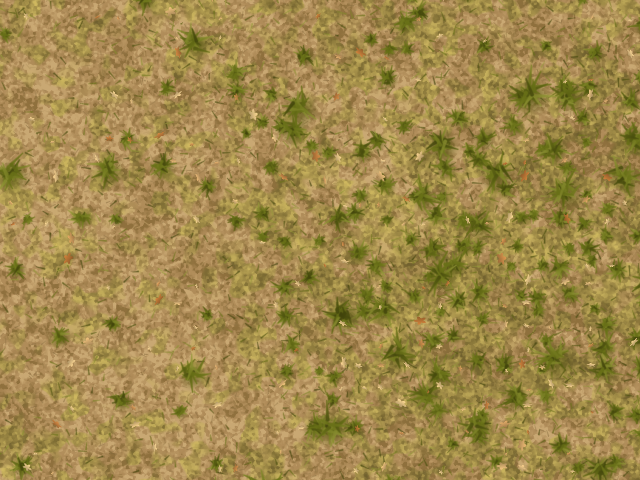
This texture is drawn by a WebGL 2 fragment shader. Its source:

```glsl
#version 300 es
precision highp float;
// Dry, sunlit ground with sparse green tufts and a scatter of fallen leaves.
// Cellular grain tints the soil; hashed cells place straw, grass blades,
// rosettes and leaves, while layered sines steer where plants grow.
uniform vec2 u_resolution;
out vec4 fragColor;

const vec3 SOIL_DARK = vec3(0.56, 0.44, 0.24);
const vec3 SOIL_MID = vec3(0.69, 0.55, 0.35);
const vec3 SOIL_LIGHT = vec3(0.79, 0.66, 0.45);
const vec3 OLIVE = vec3(0.60, 0.55, 0.24);
const vec3 GREEN_DARK = vec3(0.25, 0.26, 0.04);
const vec3 GREEN_MID = vec3(0.41, 0.44, 0.09);
const vec3 GREEN_LIGHT = vec3(0.59, 0.60, 0.23);

vec2 hash2(vec2 p) {
  vec3 q = fract(p.xyx * vec3(0.1031, 0.1030, 0.0973));
  q += dot(q, q.yzx + 33.33);
  return fract((q.xx + q.yz) * q.zy);
}

// Random cell values, blended by closeness to each cell's point.
float cellular(vec2 p, float seed) {
  vec2 base = floor(p);
  float sum = 0.0, total = 0.0;
  for (int k = 0; k < 9; k++) {
    vec2 id = base + vec2(k % 3, k / 3) - 1.0;
    vec2 d = id + hash2(id + seed) - p;
    float weight = exp(-7.0 * dot(d, d));
    sum += weight * hash2(id + seed + 57.0).x;
    total += weight;
  }
  return sum / total;
}

float layeredSines(vec2 p) {
  return (sin(p.x * 7.0 + 2.0 * sin(p.y * 5.0)) + sin(p.y * 11.0 - 3.0 * sin(p.x * 4.0 + 1.0))
    + sin(dot(p, vec2(17.0, 13.0)) + 2.0 * sin(p.y * 9.0))) / 3.0;
}

// Plant density: richest right of the middle, thin on the left.
float growth(vec2 p) {
  vec2 q = (p - vec2(0.93, 0.37)) / vec2(0.40, 0.36);
  float side = smoothstep(0.3, 1.1, p.x);
  return clamp(0.12 + 0.18 * side + 0.48 * exp(-dot(q, q)) + 0.16 * layeredSines(p), 0.03, 0.9);
}

// Coverage of a tapered stroke from a to b.
float blade(vec2 p, vec2 a, vec2 b, float width, float px) {
  vec2 ab = b - a;
  float t = clamp(dot(p - a, ab) / dot(ab, ab), 0.0, 1.0);
  return smoothstep(px, -px, length(p - a - ab * t) - width * (1.0 - 0.7 * t));
}

vec2 direction(float turn) {
  return vec2(cos(6.2832 * turn), sin(6.2832 * turn));
}

vec3 greenShade(float t) {
  return mix(mix(GREEN_DARK, GREEN_MID, smoothstep(0.0, 0.5, t)), GREEN_LIGHT, smoothstep(0.5, 1.0, t));
}

// One loose stroke per cell: x is coverage, y a random shade.
vec2 strokes(vec2 p, float cell, float width, float share, float seed, float px) {
  vec2 base = floor(p / cell), result = vec2(0.0);
  for (int k = 0; k < 9; k++) {
    vec2 id = base + vec2(k % 3, k / 3) - 1.0;
    vec2 r = hash2(id + seed), s = hash2(id + seed + 31.0);
    if (s.x > share) continue;
    vec2 a = (id + r) * cell;
    float cover = blade(p, a, a + direction(s.y) * cell * mix(0.5, 1.0, r.x), width, px);
    if (cover > result.x) result = vec2(cover, fract(r.y * 7.0));
  }
  return result;
}

// Rosettes of blades over a soft shadow.
vec3 addTufts(vec3 color, vec2 p, float cell, float share, float seed, float px) {
  vec2 base = floor(p / cell);
  for (int k = 0; k < 9; k++) {
    vec2 id = base + vec2(k % 3, k / 3) - 1.0;
    vec2 r = hash2(id + seed), s = hash2(id + seed + 71.0);
    vec2 center = (id + 0.1 + 0.8 * r) * cell, d = p - center;
    float radius = cell * mix(0.26, 0.58, s.y), away = length(d) / radius;
    if (away > 1.3 || s.x > share * growth(center)) continue;
    color = mix(color, GREEN_DARK * 1.25, 0.55 * smoothstep(0.9, 0.1, length(d + vec2(-0.1, 0.15) * radius) / radius));
    for (int i = 0; i < 20; i++) {
      vec2 u = hash2(id * 23.0 + float(i) + seed), v = hash2(id * 19.0 + float(i) + seed + 9.0);
      vec2 root = direction(v.x) * radius * 0.4 * u.y;
      vec2 tip = root + direction((float(i) * 7.0 + u.x) / 20.0) * radius * mix(0.35, 0.85, v.y);
      float cover = blade(d, root, tip, 0.0022 + 0.035 * radius, px);
      color = mix(color, greenShade(u.x * 0.7 + 0.3 * away), 0.88 * cover);
    }
  }
  return color;
}

// Curled leaf flakes, cream to rust.
vec3 addLeaves(vec3 color, vec2 p, float cell, float seed, float px) {
  vec2 id = floor(p / cell), r = hash2(id + seed), s = hash2(id + seed + 13.0);
  vec2 center = (id + 0.25 + 0.5 * r) * cell, axis = direction(s.y);
  vec2 d = p - center, q = vec2(dot(d, axis), dot(d, vec2(-axis.y, axis.x)) * mix(1.3, 2.4, r.x));
  float size = mix(0.004, 0.011, r.y * r.y);
  float edge = length(q) - size * (1.0 + 0.3 * sin(atan(q.y, q.x) * 5.0 + 6.0 * r.x));
  float present = step(s.x, 0.08 + 0.5 * growth(center));
  vec3 leaf = mix(vec3(0.91, 0.78, 0.54), vec3(0.74, 0.45, 0.20), smoothstep(0.3, 1.0, fract(r.x * 9.0)));
  return mix(color, leaf * (0.95 + 0.15 * q.y / size), 0.9 * present * smoothstep(px, -px, edge));
}

void main() {
  vec2 p = gl_FragCoord.xy / u_resolution.y;
  float px = 1.0 / u_resolution.y, density = growth(p);

  // Soil grain at three sizes, with broad pale patches.
  float tone = 0.51 + 0.75 * (cellular(p * 170.0, 3.0) - 0.5) + 0.6 * (cellular(p * 75.0, 40.0) - 0.5)
    + 0.4 * (cellular(p * 17.0, 90.0) - 0.5) + 0.06 * layeredSines(p.yx + 2.0) - 0.12 * (p.x - 0.6);
  vec3 color = mix(mix(SOIL_DARK, SOIL_MID, smoothstep(0.05, 0.5, tone)), SOIL_LIGHT, smoothstep(0.5, 0.95, tone));

  // Straw, then olive haze and stray grass.
  vec2 straw = strokes(p, 0.013, 0.0011, 0.7, 11.0, px);
  color = mix(color, mix(SOIL_DARK * 0.85, SOIL_LIGHT * 1.06, straw.y), 0.6 * straw.x);
  float haze = smoothstep(0.5, 0.95, cellular(p * 38.0, 150.0) + 0.55 * density);
  color = mix(color, OLIVE * (0.75 + 0.5 * tone), 0.65 * haze);
  vec2 grass = strokes(p, 0.019, 0.0017, 0.12 + 0.75 * density, 211.0, px);
  color = mix(color, greenShade(grass.y), 0.7 * grass.x);

  color = addTufts(color, p, 0.052, 0.75, 301.0, px);
  color = addTufts(color, p, 0.095, 0.8, 417.0, px);
  color = addLeaves(color, p, 0.043, 523.0, px);
  fragColor = vec4(color, 1.0);
}
```
